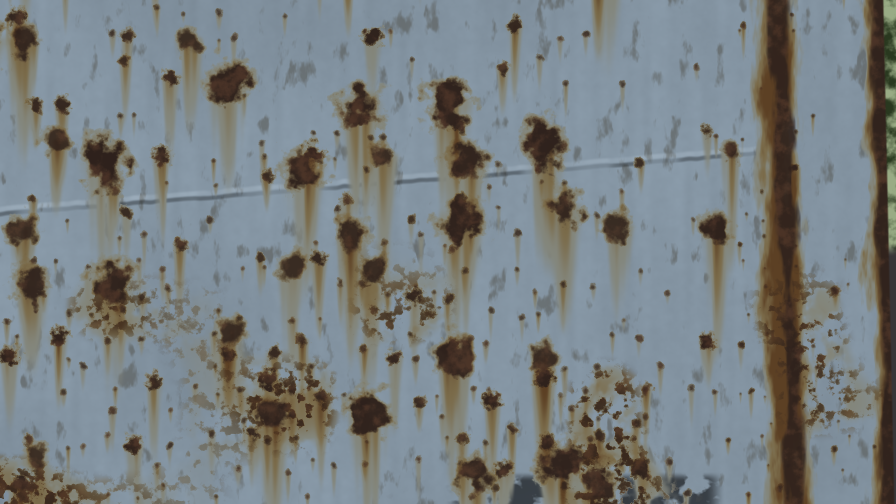
Write a Shadertoy shader that draws this texture.

```glsl
// Weathered pale blue painted steel with rust spots that bleed downwards.
// Jittered grids place ragged spots at three sizes; each adds a fading streak.
// A weld seam, a corroded joint and a rusty right edge complete the panel.

const vec3 PAINT = vec3(0.510, 0.573, 0.627);
const vec3 PALE_STAIN = vec3(0.515, 0.525, 0.485);
const vec3 OCHRE = vec3(0.48, 0.42, 0.29);
const vec3 BROWN = vec3(0.36, 0.25, 0.14);
const vec3 CRUST = vec3(0.205, 0.148, 0.125);
const vec3 SOOT = vec3(0.17, 0.19, 0.21);
const vec3 GRIME = vec3(0.37, 0.385, 0.38);

float hash(vec2 p) {
    vec3 q = fract(p.xyx * 0.1031);
    q += dot(q, q.yzx + 33.33);
    return fract((q.x + q.y) * q.z);
}

float noise(vec2 p) {
    vec2 i = floor(p), f = fract(p);
    f = f * f * (3.0 - 2.0 * f);
    return mix(mix(hash(i), hash(i + vec2(1, 0)), f.x),
               mix(hash(i + vec2(0, 1)), hash(i + vec2(1, 1)), f.x), f.y);
}

float fbm(vec2 p) {
    float sum = 0.0, amp = 0.53;
    for (int i = 0; i < 4; i++) {
        sum += amp * noise(p);
        p = mat2(1.6, 1.2, -1.2, 1.6) * p + 7.3;
        amp *= 0.5;
    }
    return sum;
}

float unite(float a, float b) {
    return 1.0 - (1.0 - a) * (1.0 - clamp(b, 0.0, 1.0));
}

// One grid of rust spots: x = crust cover, y = stain strength
vec2 rustLayer(vec2 p, vec2 cell, float radius, float density, float seed) {
    vec2 rust = vec2(0.0);
    float ragged = fbm(p * min(1.6 / radius, 100.0) + seed) - 0.48;
    float strands = noise(vec2(p.x * 95.0, p.y * 3.0) + seed);
    for (int j = -1; j <= 3; j++)
    for (int i = -1; i <= 1; i++) {
        vec2 id = floor(p / cell) + vec2(i, j);
        vec2 key = id + seed;
        vec2 center = (id + 0.2 + 0.6 * vec2(hash(key + 11.7), hash(key + 29.3))) * cell;
        float column = mix(0.35, 1.65, hash(vec2(id.x, seed)));
        float height = mix(1.3, 0.6, smoothstep(0.4, 0.75, center.y));
        if (hash(key + 53.1) > density * column * height) continue;

        float size = hash(key + 71.9);
        float r = radius * mix(0.45, 1.1, size);
        r *= mix(1.0, 0.5, smoothstep(1.36, 1.46, center.x));
        vec2 q = p - center;
        float d = length(q * vec2(1.0, 0.9)) + ragged * r * 1.7;
        float spot = smoothstep(r + 0.003, r * 0.72 - 0.003, d);
        float halo = 0.5 * smoothstep(r * 1.55, r * 0.8, d);

        float len = min(r * mix(6.0, 17.0, hash(key + 97.3)), 2.3 * cell.y);
        float fall = clamp(-q.y / len, 0.0, 1.0);
        float width = r * mix(0.9, 0.45, sqrt(fall)) + 0.0015;
        float streak = exp(-pow(q.x / width, 2.0)) * (1.0 - fall)
                     * smoothstep(r, -r * 0.3, q.y) * mix(0.3, 1.1, strands);
        rust.x = unite(rust.x, spot * mix(0.8, 1.0, size));
        rust.y = unite(rust.y, max(halo, streak * 0.85));
    }
    return rust;
}

vec3 stainPaint(vec3 base, float s) {
    vec3 c = mix(base, PALE_STAIN, smoothstep(0.04, 0.28, s));
    c = mix(c, OCHRE, smoothstep(0.26, 0.56, s));
    return mix(c, BROWN, smoothstep(0.52, 0.88, s));
}

// Raised weld bead: lit above, softly shaded below
vec3 weldSeam(vec3 base, vec2 p) {
    float lump = noise(p * vec2(60.0, 25.0));
    float y = p.y - 0.583 - 0.08 * p.x - (lump - 0.5) * 0.003;
    float span = smoothstep(1.535, 1.515, p.x);
    float light = smoothstep(0.008, 0.001, abs(y - 0.002));
    float shade = smoothstep(0.007, 0.001, abs(y + 0.008));
    float worn = smoothstep(0.25, 0.65, noise(vec2(p.x * 16.0, 3.0)));
    base *= 1.0 - 0.30 * shade * span * mix(0.35, 1.0, worn);
    return base + 0.08 * light * span * mix(0.4, 1.0, lump);
}

// Dim surroundings seen past the panel: foliage above, shadow below
vec3 background(vec2 p) {
    float leaf = fbm(p * 38.0);
    vec3 foliage = mix(vec3(0.16, 0.22, 0.12), vec3(0.60, 0.67, 0.52), smoothstep(0.3, 0.7, leaf));
    return mix(vec3(0.22, 0.21, 0.22), foliage, smoothstep(0.49, 0.52, p.y));
}

void mainImage(out vec4 fragColor, in vec2 fragCoord) {
    vec2 p = fragCoord / iResolution.y;
    p.x += (1.7778 - iResolution.x / iResolution.y) * 0.5;

    // Paint with cloudy tone, faint vertical runs and grey grime
    float runs = noise(vec2(p.x * 60.0, p.y * 5.0));
    vec3 color = PAINT * (0.92 + 0.12 * fbm(p * 3.0) + 0.04 * runs);
    color *= 0.985 + 0.04 * fbm(p * 70.0);
    float grime = smoothstep(0.62, 0.82, fbm(p * vec2(42.0, 20.0) + 31.0));
    color = mix(color, GRIME, grime * 0.7);
    color = weldSeam(color, p);

    // Scuffed dark paint along the lower edge
    float scuff = smoothstep(0.42, 0.56, fbm(p * vec2(24.0, 30.0) + 4.0));
    scuff *= smoothstep(0.065, 0.045, p.y) * smoothstep(0.88, 0.92, p.x) * smoothstep(1.44, 1.40, p.x);
    color = mix(color, SOOT, scuff * 0.85);

    // Spots from large to tiny
    vec2 big = rustLayer(p, vec2(0.165, 0.125), 0.038, 0.31, 3.0);
    vec2 medium = rustLayer(p, vec2(0.095, 0.09), 0.0165, 0.30, 17.0);
    vec2 tiny = rustLayer(p, vec2(0.05, 0.05), 0.0065, 0.27, 41.0);
    float crust = unite(unite(big.x, medium.x), tiny.x * 0.8);
    float stain = unite(unite(big.y, medium.y), tiny.y * 0.7);

    // Speckled corrosion patches in the lower half
    float patchy = smoothstep(0.52, 0.80, noise(p * 5.0 + 8.0)) * smoothstep(0.55, 0.3, p.y);
    float speck = patchy * smoothstep(0.50, 0.68, fbm(p * 62.0));
    crust = unite(crust, 0.75 * speck);
    stain = unite(stain, 0.45 * patchy * smoothstep(0.25, 0.65, fbm(p * 20.0)) + 0.6 * speck);

    // Corroded vertical joint, heavier towards the bottom
    float rough = fbm(p * vec2(38.0, 11.0)) - 0.48;
    float joint = p.x - 1.545 - 0.035 * (1.0 - p.y);
    float swell = noise(vec2(p.y * 9.0, 5.0)) - 0.5;
    float jointWidth = mix(0.022, 0.015, p.y) + rough * 0.04 + swell * 0.014;
    crust = unite(crust, 0.9 * smoothstep(0.006, -0.007, abs(joint) - jointWidth));
    stain = unite(stain, 0.9 * smoothstep(0.055, 0.008, abs(joint + 0.010) + rough * 0.06));

    // Rusty right edge
    float edge = p.x - 1.752 - 0.022 * (1.0 - p.y);
    crust = unite(crust, 0.95 * smoothstep(-0.030, -0.014, edge + rough * 0.04 + swell * 0.012));
    stain = unite(stain, 0.75 * smoothstep(-0.052, -0.02, edge + rough * 0.06));

    color = stainPaint(color, stain);
    vec3 flakes = mix(CRUST * 0.88, CRUST * vec3(1.4, 1.32, 1.2), smoothstep(0.4, 0.8, fbm(p * 48.0)));
    color = mix(color, flakes, crust);
    color = mix(color, background(p), smoothstep(-0.002, 0.003, edge));
    fragColor = vec4(clamp(color, 0.0, 1.0), 1.0);
}
```
